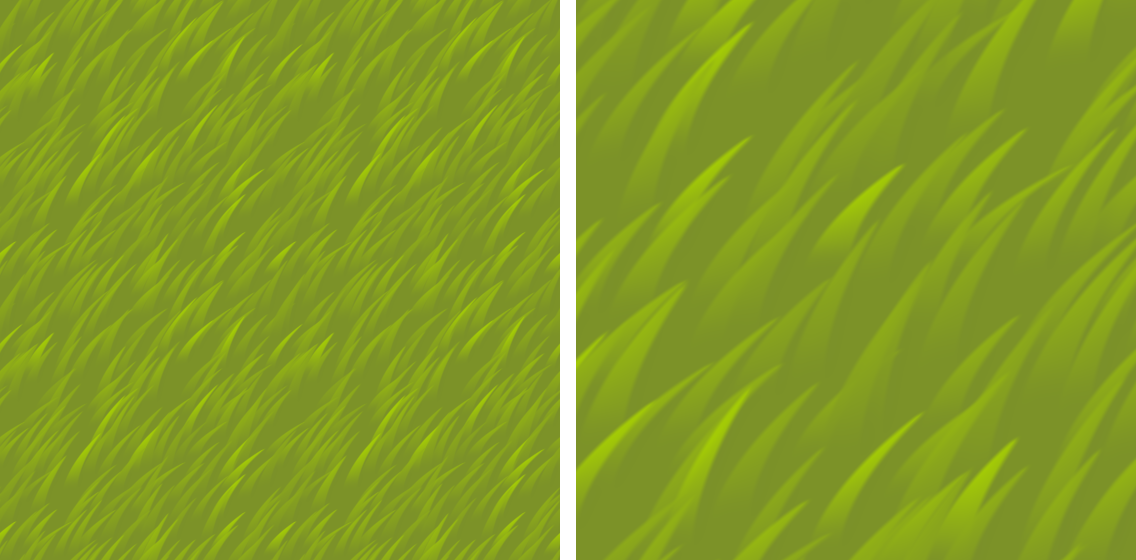
Left: the whole. Right: its middle third, enlarged.
Write a Shadertoy shader that draws this texture.

```glsl
// Draws a seamless meadow of curved, overlapping grass blades leaning to the right.
#define TILES 2.0                      // repeats across the canvas
#define GRID vec2(12.0, 13.0)          // blade roots per repeat
#define HEIGHT vec2(0.14, 0.25)        // shortest and tallest blade
#define LEAN vec2(0.09, 0.15)          // sideways reach of the tip
#define HALF_WIDTH vec2(0.020, 0.029)  // thinnest and widest blade
#define TIP_TONE vec2(0.48, 0.74)      // tip tone of ordinary blades
#define BRIGHT_SHARE 0.09              // share of sunlit blades
#define GROUND_TONE 0.10
#define SHADOW 0.38
#define SOFTNESS 0.0035
#define DARK_GREEN vec3(0.47, 0.55, 0.17)
#define LIGHT_GREEN vec3(0.63, 0.78, 0.03)

vec4 hash4(vec2 cell) {
    vec4 q = fract(cell.xyxy * vec4(0.1031, 0.1030, 0.0973, 0.1099));
    q += dot(q, q.wzxy + 33.33);
    return fract((q.xxyz + q.yzzw) * q.zywx);
}

// Slope dotted with the offset from a lattice corner that wraps
float corner(vec2 cell, vec2 offset, float period) {
    float angle = 6.2832 * hash4(mod(cell, period) + 71.0).x;
    return dot(vec2(cos(angle), sin(angle)), offset);
}

float gradientNoise(vec2 p, float period) {
    vec2 i = floor(p), f = fract(p), e = vec2(1.0, 0.0);
    vec2 u = f * f * f * (f * (f * 6.0 - 15.0) + 10.0);
    float low = mix(corner(i, f, period), corner(i + e, f - e, period), u.x);
    float high = mix(corner(i + e.yx, f - e.yx, period),
                     corner(i + 1.0, f - 1.0, period), u.x);
    return mix(low, high, u.y);
}

// Lays the blade rooted in one cell, with its shadow, over the tone below
float addBlade(float tone, vec2 p, vec2 cell, float blur) {
    vec2 id = mod(cell, GRID);
    vec4 place = hash4(id + 3.0);
    vec4 look = hash4(id + 41.0);
    vec2 root = (cell + place.xy) / GRID;
    float height = mix(HEIGHT.x, HEIGHT.y, place.z);
    float t = (p.y - root.y) / height;
    if (t <= 0.0 || t >= 1.0) return tone;

    // Bent spine with a long taper
    float lean = mix(LEAN.x, LEAN.y, place.w);
    float halfWidth = mix(HALF_WIDTH.x, HALF_WIDTH.y, look.x) * pow(1.0 - t, 0.75);
    float side = p.x - root.x - lean * pow(t, 1.8);
    float slope = 1.8 * lean * pow(t, 0.8) / height;
    float stretch = inversesqrt(1.0 + slope * slope);
    float edge = (abs(side) - halfWidth) * stretch;
    float shadowEdge = (abs(side - 0.013) - halfWidth) * stretch;

    // Soft shadow on the right
    float fade = smoothstep(0.0, 0.35, t);
    float shadow = 1.0 - smoothstep(-0.008, 0.012, shadowEdge);
    tone *= 1.0 - SHADOW * shadow * fade * (1.0 - t);

    // Blade brightens from the root to the tip
    float patchTone = 0.25 * gradientNoise(root * 4.0, 4.0);
    float tipTone = mix(TIP_TONE.x, TIP_TONE.y, look.y) + patchTone;
    if (look.z < BRIGHT_SHARE) tipTone = 1.12;
    float bladeTone = mix(GROUND_TONE, tipTone, smoothstep(0.0, 0.8, t));
    bladeTone *= 1.0 - 0.12 * clamp(side / max(halfWidth, 0.001), -1.0, 1.0);
    float cover = 1.0 - smoothstep(-blur, blur, edge);
    cover *= fade * (1.0 - smoothstep(0.94, 1.0, t));
    return mix(tone, bladeTone, 0.88 * cover);
}

void mainImage(out vec4 fragColor, in vec2 fragCoord) {
    vec2 p = fragCoord / iResolution.xy * TILES;
    float blur = max(SOFTNESS, 0.8 * TILES / iResolution.y);
    vec2 home = floor(p * GRID);

    // Far rows first, so that nearer blades overlap them
    float tone = GROUND_TONE;
    for (int row = 0; row >= -4; row--) {
        for (int column = -3; column <= 1; column++) {
            tone = addBlade(tone, p, home + vec2(column, row), blur);
        }
    }
    fragColor = vec4(mix(DARK_GREEN, LIGHT_GREEN, clamp(tone, 0.0, 1.05)), 1.0);
}
```
